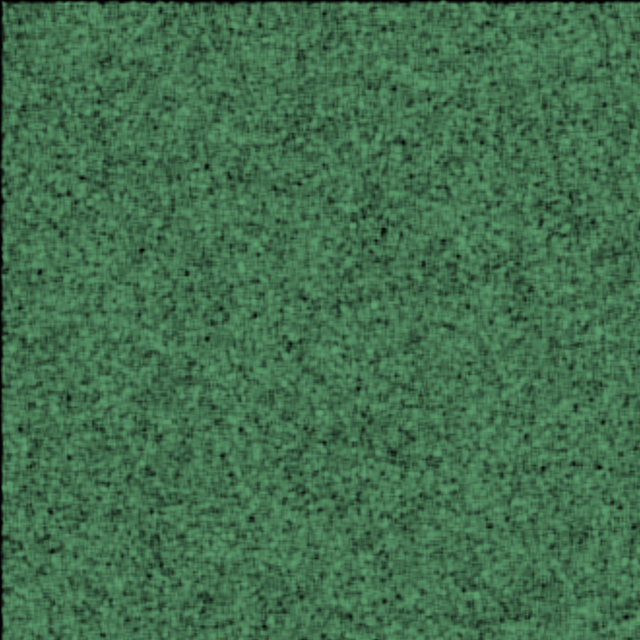
Write a Shadertoy shader that draws this texture.

```glsl
// Green felt-like cloth: soft cellular blotches crossed by fine woven streaks,
// with a dark, slightly ragged hem along the left and top sides.
// Blotches sum round bumps at jittered cell points; streaks are stretched noise.

const vec3  CLOTH_GREEN    = vec3(0.264, 0.447, 0.312);
const float BLOTCH_CELLS   = 130.0;  // blotches across the canvas
const float BLOTCH_DEPTH   = 0.31;
const float CLOUD_CELLS    = 22.0;   // broad, faint shading
const float CLOUD_DEPTH    = 0.05;
const float THREAD_CELLS   = 330.0;  // threads across the canvas
const float THREAD_LENGTHS = 85.0;   // streak lengths across the canvas
const float THREAD_DEPTH   = 0.13;
const float DARK_SKEW      = 0.6;    // deepens shadows, flattens highlights
const float HEM_WIDTH      = 0.0075;
const float HEM_RAGGED     = 0.0015;

// Three random values in 0..1 for a lattice cell
vec3 hash3(vec2 cell) {
    vec3 q = fract(cell.xyx * vec3(0.1031, 0.1030, 0.0973));
    q += dot(q, q.yxz + 33.33);
    return fract((q.xxy + q.yzz) * q.zyx);
}

// Cellular noise: signed round bumps, one per cell
float bumpNoise(vec2 p) {
    vec2 cell = floor(p);
    float sum = 0.0;
    for (int y = -1; y <= 1; y++) {
        for (int x = -1; x <= 1; x++) {
            vec2 neighbour = cell + vec2(x, y);
            vec3 rnd = hash3(neighbour + 7.0);
            vec2 offset = p - neighbour - rnd.xy;
            float bump = max(0.0, 1.0 - dot(offset, offset));
            sum += (2.0 * rnd.z - 1.0) * bump * bump;
        }
    }
    return sum;
}

// Smooth lattice noise in -1..1
float latticeNoise(vec2 p) {
    vec2 cell = floor(p);
    vec2 f = smoothstep(0.0, 1.0, p - cell);
    float low  = mix(hash3(cell).x, hash3(cell + vec2(1, 0)).x, f.x);
    float high = mix(hash3(cell + vec2(0, 1)).x, hash3(cell + vec2(1, 1)).x, f.x);
    return 2.0 * mix(low, high, f.y) - 1.0;
}

// Streaks along both thread directions
float weave(vec2 uv) {
    vec2 stretch = vec2(THREAD_LENGTHS, THREAD_CELLS);
    return latticeNoise(uv * stretch + 11.0) + latticeNoise(uv.yx * stretch + 53.0);
}

void mainImage(out vec4 fragColor, in vec2 fragCoord) {
    vec2 uv = fragCoord / iResolution.xy;

    // Cloth shading
    float blotch = bumpNoise(uv * BLOTCH_CELLS);
    float cloud = bumpNoise(uv * CLOUD_CELLS + 31.0);
    float shade = BLOTCH_DEPTH * blotch + CLOUD_DEPTH * cloud + THREAD_DEPTH * weave(uv);
    float tone = max(0.0, 1.0 + shade - DARK_SKEW * shade * shade);

    // Dark hem on the left and top
    float edge = min(uv.x, 1.0 - uv.y) + HEM_RAGGED * blotch;
    tone *= smoothstep(0.0, HEM_WIDTH, edge);

    fragColor = vec4(CLOTH_GREEN * tone, 1.0);
}
```
